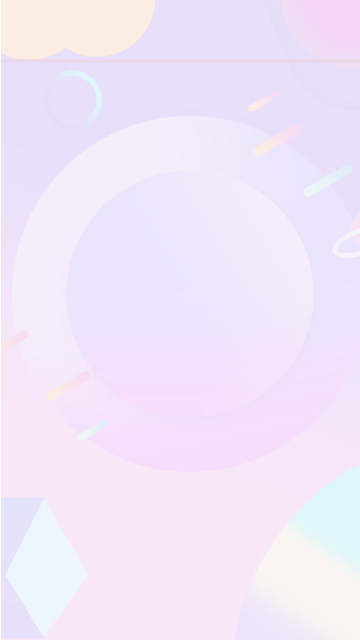
This background is drawn by a Shadertoy shader. Its source:

```glsl
// Pastel geometric backdrop: a large double disc on a lavender-to-pink wash,
// framed by soft blobs, slanted bars, a ringed planet, a gem and a striped dome.
// Distance functions are painted back to front on a 9 x 16 unit canvas.

const vec2 CANVAS = vec2(9.0, 16.0);
const vec3 LAVENDER = vec3(0.910, 0.877, 0.985);
const vec3 PERIWINKLE = vec3(0.917, 0.899, 0.992);
const vec3 BLUSH = vec3(0.976, 0.908, 0.973);
const vec3 ORCHID = vec3(0.964, 0.868, 0.988);
const vec3 PEARL = vec3(0.963, 0.929, 0.984);
const vec3 PEACH = vec3(0.990, 0.929, 0.892);
const vec3 CREAM = vec3(0.982, 0.962, 0.945);
const vec3 MINT = vec3(0.873, 0.968, 0.980);
const vec3 ROSE = vec3(0.968, 0.865, 0.950);
const vec3 ICE = vec3(0.932, 0.964, 0.992);
const vec3 SHADE = vec3(0.890, 0.850, 0.950);

const vec2 DISC_CENTER = vec2(4.75, 8.65);
const float DISC_RADIUS = 4.45;
const float CORE_RADIUS = 3.09;
const vec2 BAR_DIR = vec2(0.866, 0.5);
const int BAR_COUNT = 6;
// Each bar: centre, half length, radius
const vec4 BARS[BAR_COUNT] = vec4[BAR_COUNT](
    vec4(6.58, 13.46, 0.34, 0.08), vec4(6.94, 12.50, 0.56, 0.12),
    vec4(8.21, 11.49, 0.57, 0.12), vec4(0.20, 7.40, 0.46, 0.11),
    vec4(1.70, 6.35, 0.50, 0.11), vec4(2.35, 5.25, 0.36, 0.09));

float cover(float d) {
    return clamp(0.5 - d * iResolution.y / CANVAS.y, 0.0, 1.0);
}

float circle(vec2 p, vec2 center, float radius) {
    return length(p - center) - radius;
}

float capsule(vec2 p, vec2 a, vec2 b, float radius) {
    vec2 ab = b - a;
    return length(p - a - ab * clamp(dot(p - a, ab) / dot(ab, ab), 0.0, 1.0)) - radius;
}

// Wash and the two nested discs
vec3 paintDiscs(vec2 p) {
    vec3 col = mix(BLUSH, LAVENDER, smoothstep(4.0, 11.5, p.y + 0.37 * (p.x - 4.5)));
    float outer = circle(p, DISC_CENTER, DISC_RADIUS);
    float core = circle(p, DISC_CENTER, CORE_RADIUS);
    vec2 q = (p - DISC_CENTER) / DISC_RADIUS;
    vec3 fill = mix(PEARL, PERIWINKLE, smoothstep(-0.1, 0.75, q.x + 0.1 * q.y));
    fill = mix(ORCHID, fill, smoothstep(-0.9, 0.0, q.y - 0.2 * q.x));
    col = mix(col, ORCHID, 0.25 * exp(-6.0 * max(outer, 0.0)) * smoothstep(0.2, -1.0, -1.0 - q.y + 0.8));
    col = mix(col, fill, cover(outer));
    // Soft shadow below the core
    float low = clamp(0.45 - 0.6 * q.y + 0.3 * q.x, 0.0, 1.0);
    col = mix(col, SHADE, 0.35 * low * exp(-7.0 * max(core, 0.0)));
    q = (p - DISC_CENTER) / CORE_RADIUS;
    fill = mix(PERIWINKLE, PEARL, smoothstep(-0.1, 0.9, 0.75 * q.x + 0.45 * q.y));
    fill = mix(mix(ORCHID, BLUSH, 0.35 * smoothstep(0.0, 0.8, q.x)), fill, smoothstep(-0.95, 0.15, q.y));
    return mix(col, fill, cover(core));
}

// Blobs in the upper corners, the divider and the hollow ring
vec3 paintTop(vec3 col, vec2 p) {
    float sleeve = capsule(p, vec2(8.85, 14.96), vec2(8.33, 16.2), 1.71);
    float blob = circle(p, vec2(8.85, 16.1), 1.83);
    vec3 sleeveFill = mix(LAVENDER, SHADE, 0.55 * exp(-6.0 * abs(sleeve)));
    col = mix(col, sleeveFill, cover(sleeve));
    col = mix(col, SHADE, 0.4 * exp(-7.0 * max(blob, 0.0)) * cover(sleeve));
    vec3 blobFill = mix(vec3(0.935, 0.870, 0.955), vec3(0.965, 0.830, 0.975), smoothstep(0.0, 0.9, -blob));
    col = mix(col, blobFill, cover(blob));
    float cloud = min(circle(p, vec2(0.73, 16.0), 1.50), circle(p, vec2(2.42, 16.04), 1.46));
    col = mix(col, PEACH, cover(cloud));
    col = mix(col, vec3(0.920, 0.835, 0.900), 0.8 * (1.0 - smoothstep(0.01, 0.075, abs(p.y - 14.48))));
    vec2 q = p - vec2(1.81, 13.5);
    vec3 ringFill = mix(vec3(0.895, 0.875, 0.970), MINT, smoothstep(-0.4, 0.8, q.x + 0.6 * q.y));
    return mix(col, ringFill, cover(abs(length(q) - 0.67) - 0.07));
}

// Slanted bars, each fading along its length; every third one is cool
vec3 paintBars(vec3 col, vec2 p) {
    for (int i = 0; i < BAR_COUNT; i++) {
        vec4 bar = BARS[i];
        vec2 reach = BAR_DIR * bar.z;
        float along = 0.5 + 0.5 * dot(p - bar.xy, BAR_DIR) / bar.z;
        bool cool = i % 3 == 2;
        vec3 tint = mix(cool ? mix(MINT, CREAM, 0.5) : PEACH, cool ? vec3(0.89, 0.925, 0.975) : ROSE, smoothstep(0.0, 1.0, along));
        col = mix(col, tint, cover(capsule(p, bar.xy - reach, bar.xy + reach, bar.w)));
    }
    return col;
}

// Planet with its tilted ring
vec3 paintPlanet(vec3 col, vec2 p) {
    col = mix(col, vec3(0.970, 0.895, 0.960), cover(circle(p, vec2(9.27, 10.27), 0.5)));
    vec2 q = p - vec2(9.15, 10.0);
    q = vec2(dot(q, vec2(0.94, 0.34)), dot(q, vec2(-0.34, 0.94)));
    vec2 axes = vec2(0.82, 0.28);
    float k = length(q / axes);
    float ring = abs(k * (k - 1.0) / max(length(q / (axes * axes)), 0.001)) - 0.06;
    return mix(col, vec3(0.965, 0.945, 0.985), cover(ring));
}

// Gem on its square and the striped dome
vec3 paintBottom(vec3 col, vec2 p) {
    vec2 box = abs(p - vec2(0.5, 1.8)) - vec2(0.6, 1.76);
    col = mix(col, mix(LAVENDER, vec3(0.895, 0.890, 0.975), p.y / 3.6), cover(max(box.x, box.y)));
    vec2 q = p - vec2(1.1, 1.63);
    vec2 halfSize = vec2(q.x > 0.0 ? 1.1 : 0.97, q.y > 0.0 ? 1.91 : 1.57);
    float gem = (dot(abs(q), 1.0 / halfSize) - 1.0) / length(1.0 / halfSize);
    col = mix(col, ICE, cover(gem));
    float stripe = dot(p, vec2(0.57, 0.82));
    vec3 dome = mix(vec3(0.930, 0.895, 0.985), CREAM, smoothstep(3.9, 5.3, stripe));
    dome = mix(dome, MINT, smoothstep(6.1, 6.9, stripe));
    return mix(col, dome, cover(circle(p, vec2(11.88, -0.98), 6.1)));
}

void mainImage(out vec4 fragColor, in vec2 fragCoord) {
    vec2 p = fragCoord / iResolution.xy * CANVAS;
    vec3 col = paintBottom(paintPlanet(paintBars(paintTop(paintDiscs(p), p), p), p), p);
    col = mix(col, vec3(0.995), cover(p.x - 0.025)); // pale left margin
    fragColor = vec4(col, 1.0);
}
```
